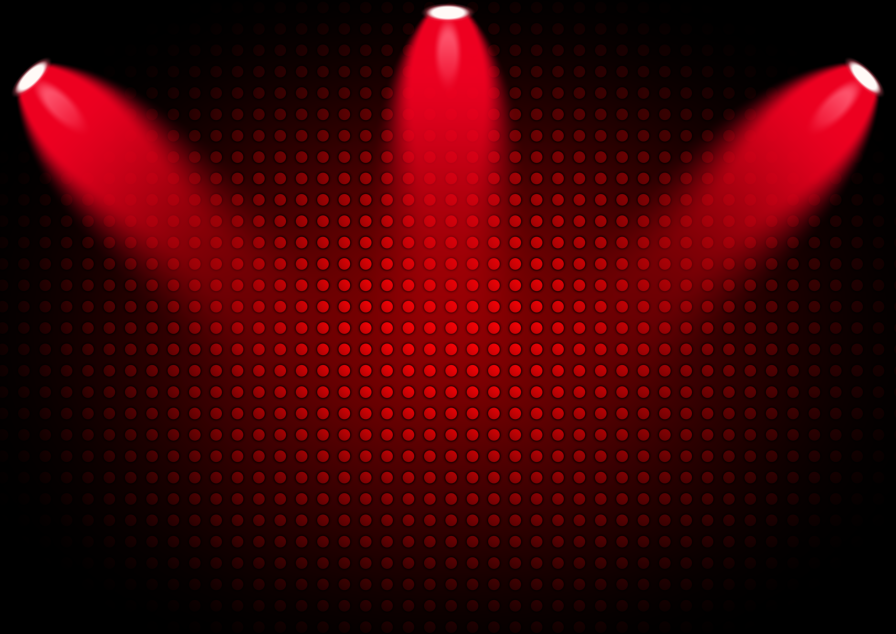
Reproduce this background procedurally as a Shadertoy shader.

```glsl
// A dark stage wall of round red studs lit by three spotlights.
// An elliptical glow shades a repeated stud cell; each spotlight is a soft
// widening beam in its own rotated frame, topped by a pale core and a lamp.

// Lengths are in canvas heights, measured from the canvas centre.
const float STUD_PITCH = 0.0337;
const vec2  STUD_ORIGIN = vec2(0.0050, 0.0163);
const float STUD_RADIUS = 0.0091;
const float SOCKET_RADIUS = 0.0138;

const vec2  GLOW_CENTRE = vec2(0.0, -0.015);
const vec2  GLOW_SIZE = vec2(0.84, 0.60);

const vec2  TOP_LAMP = vec2(0.0, 0.480);
const vec2  SIDE_LAMP = vec2(0.657, 0.378);
const vec2  SIDE_AIM = vec2(-0.7071, -0.7071);
const vec2  LAMP_SIZE = vec2(0.012, 0.034);
const float BEAM_REACH = 0.70;
const float BEAM_START_WIDTH = 0.034;
const float BEAM_FULL_WIDTH = 0.128;

const vec3 WALL_RED = vec3(0.50, 0.0, 0.005);
const vec3 STUD_RED = vec3(0.92, 0.01, 0.02);
const vec3 BEAM_RED = vec3(0.95, 0.0, 0.13);
const vec3 TAIL_RED = vec3(0.80, 0.0, 0.04);
const vec3 CORE_PINK = vec3(1.0, 0.38, 0.47);
const vec3 LAMP_WHITE = vec3(1.0, 0.98, 0.97);

// Wall with one stud per cell: shadowed socket, thin rim, bright disc.
vec3 studWall(vec2 p, float pixel) {
    float glow = 1.0 - smoothstep(0.0, 1.0, length((p - GLOW_CENTRE) / GLOW_SIZE));
    vec2 cell = (fract((p - STUD_ORIGIN) / STUD_PITCH + 0.5) - 0.5) * STUD_PITCH;
    float r = length(cell);
    float aa = 0.75 * pixel;

    float socket = 1.0 - smoothstep(STUD_RADIUS, SOCKET_RADIUS + aa, r);
    float rim = 1.0 - smoothstep(0.0, 0.0008 + aa, abs(r - 0.0122));
    float disc = 1.0 - smoothstep(STUD_RADIUS - aa, STUD_RADIUS + aa, r);
    float sheen = 1.0 + 0.08 * (cell.x + cell.y) / STUD_RADIUS;

    vec3 colour = WALL_RED * pow(glow, 1.25);
    colour *= 1.0 - 0.55 * socket + 0.12 * rim;
    return mix(colour, STUD_RED * glow * sheen, disc);
}

// Lays one spotlight over the colour; aim is the unit direction of its beam.
vec3 addSpotlight(vec3 colour, vec2 p, vec2 lamp, vec2 aim) {
    vec2 d = p - lamp;
    vec2 q = vec2(dot(d, aim), dot(d, vec2(-aim.y, aim.x)));
    float along = max(q.x, 0.0);

    // Beam edges spread and blur with distance
    float width = mix(BEAM_FULL_WIDTH, BEAM_START_WIDTH, exp(-along / 0.12));
    float inner = mix(0.72, 0.15, smoothstep(0.0, 0.40, along));
    float beam = 1.0 - smoothstep(inner, 1.08, abs(q.y) / width);
    beam *= smoothstep(-0.006, 0.012, q.x);
    beam *= 1.0 - smoothstep(0.06, BEAM_REACH, along);
    vec3 beamColour = mix(BEAM_RED, TAIL_RED, smoothstep(0.08, 0.45, along));
    colour = mix(colour, beamColour, 0.98 * beam);

    // Pale core below the lamp
    float core = length((q - vec2(0.066, 0.0)) / vec2(0.060, 0.023));
    float coreFade = mix(0.95, 0.25, smoothstep(0.01, 0.12, along));
    colour = mix(colour, CORE_PINK, coreFade * (1.0 - smoothstep(0.45, 1.05, core)));

    // Lamp mouth with a narrow halo
    float mouth = length(q / LAMP_SIZE);
    colour = mix(colour, CORE_PINK, 0.5 * (1.0 - smoothstep(0.85, 1.3, mouth)));
    return mix(colour, LAMP_WHITE, 1.0 - smoothstep(0.68, 1.06, mouth));
}

void mainImage(out vec4 fragColor, in vec2 fragCoord) {
    vec2 p = (fragCoord - 0.5 * iResolution.xy) / iResolution.y;
    vec3 colour = studWall(p, 1.0 / iResolution.y);

    // Mirrored side lamps, then the central one
    for (float side = -1.0; side < 2.0; side += 2.0) {
        vec2 flip = vec2(side, 1.0);
        colour = addSpotlight(colour, p, SIDE_LAMP * flip, SIDE_AIM * flip);
    }
    colour = addSpotlight(colour, p, TOP_LAMP, vec2(0.0, -1.0));

    fragColor = vec4(clamp(colour, 0.0, 1.0), 1.0);
}
```
